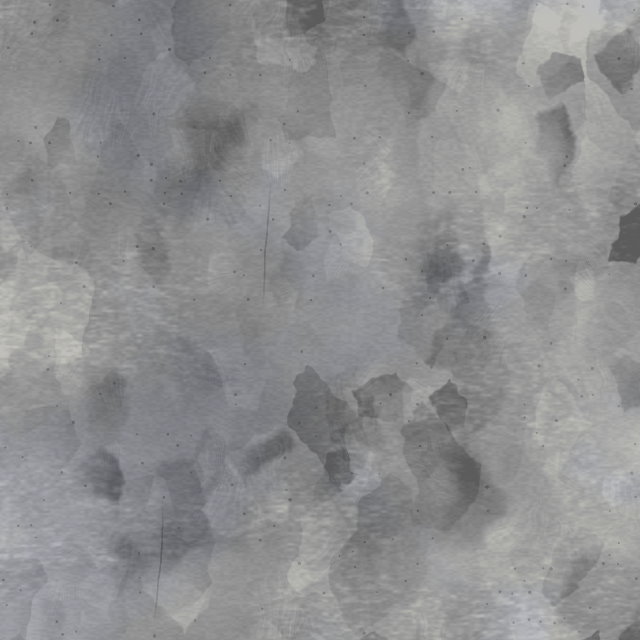
Reproduce this texture procedurally as a WebGL 1 fragment shader.

```glsl
precision highp float;
uniform vec2 u_resolution;

const float BASE_TONE = 0.577;
const float CLOUD_GAIN = 0.36;
const float BROAD_GAIN = 0.20;
const float MIDDLE_GAIN = 0.14;
const float FINE_GAIN = 0.10;
const float STAIN_GAIN = 0.13;
const float CHIP_GAIN = 0.15;
const float SCRATCH_GAIN = 0.16;
const float GRAIN_GAIN = 0.045;
const float SPECK_GAIN = 0.12;
const float CRACK_GAIN = 0.09;
const vec3 COOL_TINT = vec3(-0.010, -0.005, 0.020);
const vec3 WARM_TINT = vec3(0.008, 0.007, -0.012);
const float SIDE_ANGLE = 1.2566;

float hash(vec2 p) {
  vec3 q = fract(vec3(p.xyx) * 0.1031);
  q += dot(q, q.yzx + 33.33);
  return fract((q.x + q.y) * q.z);
}

vec2 hash2(vec2 p) {
  return vec2(hash(p + 17.3), hash(p + 71.9));
}

float noise(vec2 p) {
  vec2 i = floor(p), f = fract(p);
  f = f * f * (3.0 - 2.0 * f);
  return mix(mix(hash(i), hash(i + vec2(1.0, 0.0)), f.x),
             mix(hash(i + vec2(0.0, 1.0)), hash(i + 1.0), f.x), f.y);
}

float fbm(vec2 p) {
  float sum = 0.0, gain = 0.5;
  for (int i = 0; i < 5; i++) {
    sum += gain * noise(p);
    p = mat2(1.6, 1.2, -1.2, 1.6) * p + 9.7;
    gain *= 0.5;
  }
  return sum;
}

// Distance to an irregular five-sided polygon
float polygon(vec2 q, vec2 id) {
  float d = -1.0;
  for (int i = 0; i < 5; i++) {
    vec2 r = hash2(id + float(i) * 7.7);
    float a = (float(i) + 0.5 * r.x) * SIDE_ANGLE + 6.28 * hash(id);
    d = max(d, dot(q, vec2(cos(a), sin(a))) - mix(0.17, 0.48, r.y));
  }
  return d;
}

// Overlapping crystal facets, each shaded from one side, some with fanned lines
float shards(vec2 p, float scale, float seed, float share, float bias, float fan) {
  p *= scale;
  vec2 cell = floor(p);
  float tone = 0.0, pixel = 1.2 * scale / u_resolution.y;
  for (int j = -1; j <= 1; j++) {
    for (int i = -1; i <= 1; i++) {
      vec2 id = cell + vec2(float(i), float(j));
      vec2 key = id + seed;
      if (hash(key + 3.1) > share) continue;
      vec2 q = (p - id - hash2(key)) * vec2(1.0, 0.72);
      float h = hash(key + 5.7);
      float a = 6.28 * hash(key + 8.3);
      vec2 dir = vec2(cos(a), sin(a));
      float soft = max(pixel, 0.16 * h * h * h);
      float fill = 1.0 - smoothstep(-soft, soft, polygon(q, key));
      float shade = mix(0.3, 1.0, smoothstep(-0.45, 0.3, dot(q, dir)));
      vec2 ray = vec2(dot(q, dir) + 1.1, dot(q, vec2(-dir.y, dir.x)));
      float angle = ray.y / max(ray.x, 0.2);
      float lines = (noise(vec2(angle * 38.0, ray.x * 2.0) + key) - 0.5) * step(0.55, hash(key + 2.9));
      tone += fill * ((hash(key + 11.1) - bias) * shade + fan * lines);
    }
  }
  return tone;
}

// Small round pits
float specks(vec2 p) {
  p *= 48.0;
  vec2 id = floor(p);
  float d = length(fract(p) - 0.25 - 0.5 * hash2(id));
  float r = mix(0.03, 0.09, hash(id + 4.4));
  return step(hash(id + 9.2), 0.10) * (1.0 - smoothstep(r, r + 0.07, d));
}

// Rare upright hairlines
float cracks(vec2 p) {
  p.x += 0.012 * (fbm(p * vec2(3.0, 9.0)) - 0.5);
  vec2 g = p * vec2(6.0, 4.0), id = floor(g), f = fract(g);
  float d = abs(f.x - 0.5 - 0.12 * (f.y - 0.5)) / 6.0;
  float ends = smoothstep(0.05, 0.3, f.y) * (1.0 - smoothstep(0.6, 0.95, f.y));
  return step(hash(id + 6.6), 0.2) * ends * (1.0 - smoothstep(0.0005, 0.0022, d));
}

void main() {
  vec2 uv = gl_FragCoord.xy / u_resolution.y;
  vec2 wobble = vec2(fbm(uv * 13.0), fbm(uv * 13.0 + 40.0)) - 0.5;
  vec2 ragged = vec2(noise(uv * 90.0), noise(uv * 90.0 + 20.0)) - 0.5;
  vec2 p = uv + 0.055 * wobble + 0.004 * ragged;
  float cloud = fbm(uv * 3.2 + 5.0) - 0.48;

  // Layered facets and dark stains
  float tone = BASE_TONE + CLOUD_GAIN * cloud;
  tone += BROAD_GAIN * shards(p, 5.0, 13.0, 0.9, 0.5, 0.12);
  tone += MIDDLE_GAIN * shards(p, 9.0, 57.0, 0.8, 0.48, 0.3);
  tone += FINE_GAIN * shards(uv + 0.02 * wobble, 15.0, 91.0, 0.6, 0.45, 0.35);
  tone += STAIN_GAIN * shards(p + 0.03 * wobble, 5.5, 137.0, 0.17, 1.3, 0.0);
  tone += CHIP_GAIN * shards(p, 11.0, 211.0, 0.13, 1.3, 0.1);

  // Brushed horizontal wear, stronger in patches
  vec2 brushed = uv + vec2(0.0, 0.012 * noise(uv * 11.0));
  float worn = smoothstep(0.42, 0.66, fbm(uv * vec2(4.0, 6.0) + 30.0));
  float scratch = noise(brushed * vec2(55.0, 230.0)) * noise(brushed * vec2(110.0, 190.0) + 8.0) - 0.25;
  tone += SCRATCH_GAIN * scratch * mix(0.12, 0.8, worn);
  tone += GRAIN_GAIN * (noise(uv * vec2(170.0, 330.0)) - 0.5);
  tone -= SPECK_GAIN * specks(uv) + CRACK_GAIN * cracks(uv);

  // Faint cool shadows and warm highlights
  tone = clamp(tone, 0.36, 0.74);
  float cool = smoothstep(0.45, 0.65, fbm(uv * 4.0 + 70.0));
  vec3 color = vec3(tone) + COOL_TINT * cool;
  color += WARM_TINT * smoothstep(0.6, 0.7, tone) * (1.0 - cool);
  gl_FragColor = vec4(color, 1.0);
}
```
